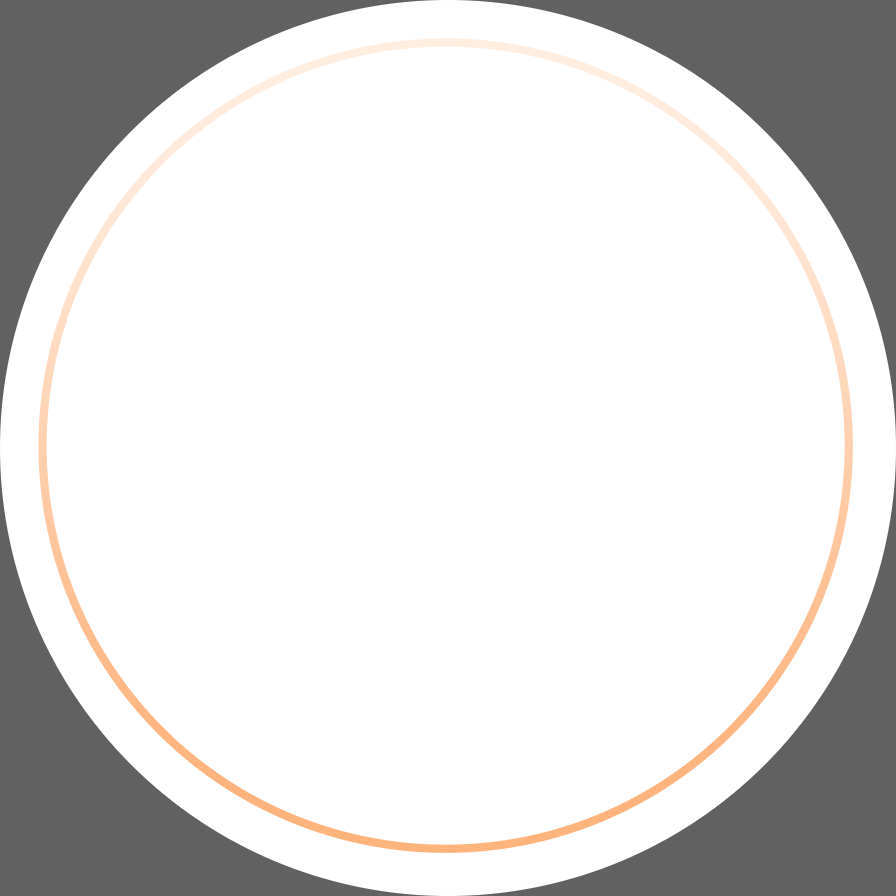
This background is drawn by a Shadertoy shader. Its source:

```glsl
// A white disc fills a grey canvas, with a thin ring inside its rim.
// Both come from circle distances; the ring fades upward from orange to pale peach.

// Coverage of a shape from its signed distance, softened over one pixel.
float coverage(float dist, float pixel) {
    return clamp(0.5 - dist / pixel, 0.0, 1.0);
}

void mainImage(out vec4 fragColor, in vec2 fragCoord) {
    float size = min(iResolution.x, iResolution.y);
    float pixel = 1.0 / size;
    vec2 p = (fragCoord - 0.5 * iResolution.xy) / size;

    // Grey backdrop and white disc
    float disc = length(p) - 0.5;
    vec3 color = mix(vec3(0.38), vec3(1.0), coverage(disc, pixel));

    // Thin ring, set slightly up and to the left
    float ring = abs(length(p - vec2(-0.0026, 0.0026)) - 0.4499) - 0.0046;
    float height = smoothstep(-0.45, 0.45, p.y);
    vec3 ringColor = mix(vec3(1.0, 0.70, 0.49), vec3(1.0, 0.93, 0.88), height);
    color = mix(color, ringColor, coverage(ring, pixel));

    fragColor = vec4(color, 1.0);
}
```
